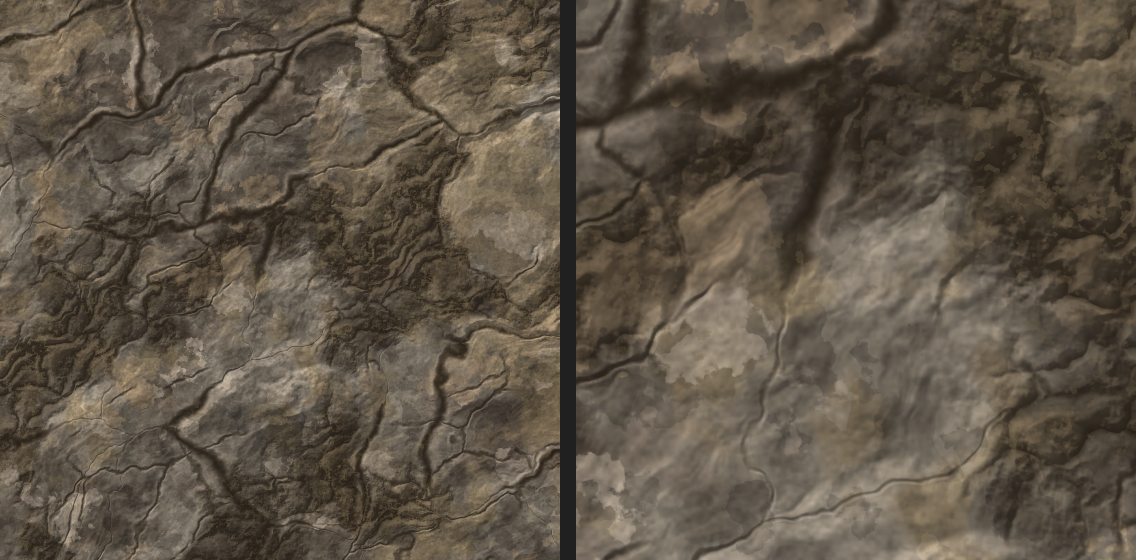
Left: the whole. Right: its middle third, enlarged.
A Shadertoy shader for this texture:

```glsl
// Weathered grey-brown rock: thin cracks, dark rubble hollows, ochre sediment and lichen.
#define UMBER vec3(0.315, 0.275, 0.235)
#define GREY vec3(0.455, 0.425, 0.380)
#define PALE vec3(0.61, 0.56, 0.50)
#define OCHRE vec3(0.47, 0.405, 0.30)
#define TAN vec3(0.55, 0.47, 0.37)
#define SHADOW vec3(0.15, 0.12, 0.085)
#define SLAB_SCALE 4.2
#define RUBBLE_SCALE 21.0
#define WARP 0.19
#define RELIEF_GAIN 0.60

const mat2 STRATA = mat2(0.8, -0.6, 0.6, 0.8);
const vec2 LIGHT = vec2(-0.6, 0.8);

struct Rock { float height, crack, rim, hollow, exposed; vec2 strata; };

float hash(vec2 p) {
    vec3 q = fract(p.xyx * vec3(0.1031, 0.1030, 0.0973));
    q += dot(q, q.yzx + 33.33);
    return fract((q.x + q.y) * q.z);
}

vec2 hash2(vec2 p) { return vec2(hash(p), hash(p + 71.3)); }

float noise(vec2 p) {
    vec2 i = floor(p), f = p - i;
    f = f * f * f * (f * (f * 6.0 - 15.0) + 10.0);
    return mix(mix(hash(i), hash(i + vec2(1, 0)), f.x),
               mix(hash(i + vec2(0, 1)), hash(i + vec2(1, 1)), f.x), f.y);
}

float fbm(vec2 p) {
    float sum = 0.0, amp = 0.5;
    for (int i = 0; i < 6; i++) {
        sum += amp * noise(p);
        p = mat2(1.6, 1.2, -1.2, 1.6) * p + 11.7;
        amp *= 0.5;
    }
    return sum / 0.984;
}

// Voronoi slabs: x = distance to the border, y = height of the tilted cell plane
vec2 slabs(vec2 p) {
    vec2 cell = floor(p), f = p - cell, nearest = vec2(0), home = vec2(0);
    float best = 9.0, border = 9.0;
    for (int y = -1; y <= 1; y++)
    for (int x = -1; x <= 1; x++) {
        vec2 c = vec2(x, y), r = c + hash2(cell + c) - f;
        if (dot(r, r) < best) { best = dot(r, r); nearest = r; home = c; }
    }
    for (int y = -2; y <= 2; y++)
    for (int x = -2; x <= 2; x++) {
        vec2 c = home + vec2(x, y), r = c + hash2(cell + c) - f, gap = r - nearest;
        if (dot(gap, gap) > 1e-5)
            border = min(border, dot(0.5 * (r + nearest), normalize(gap)));
    }
    return vec2(border, dot(nearest, hash2(cell + home + 5.0) - 0.5));
}

Rock rockAt(vec2 p) {
    Rock r;
    vec2 bend = vec2(fbm(p * 4.0), fbm(p * 4.0 + 17.0)) - 0.5;
    vec2 jag = vec2(fbm(p * 17.0 + 2.0), fbm(p * 17.0 + 29.0)) - 0.5;
    r.strata = STRATA * (p + WARP * bend) * vec2(0.62, 1.0);
    float broad = fbm(r.strata * 3.6 + 3.0);
    r.hollow = 1.0 - smoothstep(0.28, 0.41, broad + 0.25 * jag.x);
    r.exposed = smoothstep(0.40, 0.60, fbm(p * 5.0 + 9.0));

    // Large slabs, finer fractures and rubble in the hollows
    vec2 large = slabs((r.strata + 0.02 * jag) * SLAB_SCALE);
    vec2 fine = slabs((r.strata + 0.03 * jag) * SLAB_SCALE * 2.4 + 5.0);
    vec2 rubble = slabs((r.strata + 0.07 * jag) * RUBBLE_SCALE);
    float wide = 1.0 - smoothstep(0.0, 0.008 + 0.035 * r.exposed, large.x);
    float thin = 1.0 - smoothstep(0.0, 0.045, fine.x);
    float fractured = smoothstep(0.50, 0.62, fbm(p * 6.0 + 41.0));
    r.crack = max(wide * (0.2 + 0.8 * r.exposed), thin * 0.6 * fractured);
    r.crack = max(r.crack, 0.7 * r.hollow * (1.0 - smoothstep(0.0, 0.18, rubble.x)));
    r.rim = exp(-50.0 * abs(large.x - 0.05)) * r.exposed
          + 0.6 * exp(-30.0 * abs(fine.x - 0.06)) * fractured;

    r.height = 0.07 * broad + 0.018 * fbm(r.strata * 10.0 + 23.0);
    r.height += 0.07 * large.y * smoothstep(0.0, 0.08, large.x) * (0.2 + 0.8 * r.exposed);
    r.height += 0.02 * fine.y * smoothstep(0.0, 0.12, fine.x) * r.exposed;
    r.height += 0.010 * sqrt(smoothstep(0.0, 0.45, rubble.x)) * r.hollow;
    r.height -= 0.004 * r.crack;
    return r;
}

void mainImage(out vec4 fragColor, in vec2 fragCoord) {
    vec2 p = fragCoord / iResolution.y;
    float reach = 0.0022;
    Rock rock = rockAt(p);
    float slope = (rock.height - rockAt(p + LIGHT * reach).height) / reach;
    float mottle = fbm(p * 22.0 + 13.0);
    float grit = fbm(p * 100.0);

    // Stone body with crisp weathered flakes
    float tone = 0.6 * fbm(rock.strata * 5.0 + 60.0) + 0.3 * mottle + 0.1 * grit;
    vec3 color = mix(UMBER, GREY, smoothstep(0.36, 0.60, tone));
    color = mix(color, PALE, 0.55 * smoothstep(0.54, 0.68, tone));
    float flakes = smoothstep(0.50, 0.53, fbm(p * 15.0 + 83.0));
    float pits = smoothstep(0.60, 0.63, fbm(p * 30.0 + 19.0));
    color *= (0.95 + 0.10 * flakes) * (1.0 - 0.16 * pits);

    // Sediment in broad drifts with ragged edges
    float drift = fbm(p * 2.6 + 31.0) + 0.5 * (mottle - 0.5);
    float sediment = smoothstep(0.49, 0.64, drift);
    color = mix(color, OCHRE * (0.80 + 0.20 * flakes + 0.2 * (grit - 0.5)), 0.65 * sediment);

    // Lichen blotches, pale or tan
    float lichen = smoothstep(0.635, 0.655, fbm(p * 12.0 + 50.0) + 0.12 * (grit - 0.5));
    vec3 lichenColor = mix(PALE, TAN, smoothstep(0.4, 0.6, noise(p * 9.0 + 7.0)));
    color = mix(color, lichenColor * (0.8 + 0.3 * grit), 0.6 * lichen);

    // Relief light, shadowed hollows, worn pale rims and veins, cracks
    color *= 1.0 + RELIEF_GAIN * clamp(slope, -0.55, 0.60);
    color = mix(color, SHADOW, 0.52 * rock.hollow);
    float vein = exp(-110.0 * abs(fbm(rock.strata * 3.5 + 70.0) - 0.5)) * rock.exposed;
    float worn = min(0.40 * vein + 0.32 * rock.rim * (0.4 + 1.2 * mottle), 0.6);
    color = mix(color, PALE * 1.05, worn * (1.0 - 0.8 * rock.hollow));
    color = mix(color, SHADOW, 0.85 * rock.crack);

    // Sand flecks and fine grain
    float flecks = smoothstep(0.60, 0.66, fbm(p * 150.0 + 37.0));
    color = mix(color, OCHRE, 0.35 * flecks * max(0.6 * rock.hollow, sediment));
    color *= 0.94 + 0.12 * noise(p * 300.0);
    fragColor = vec4(clamp(color, 0.0, 1.0), 1.0);
}
```
